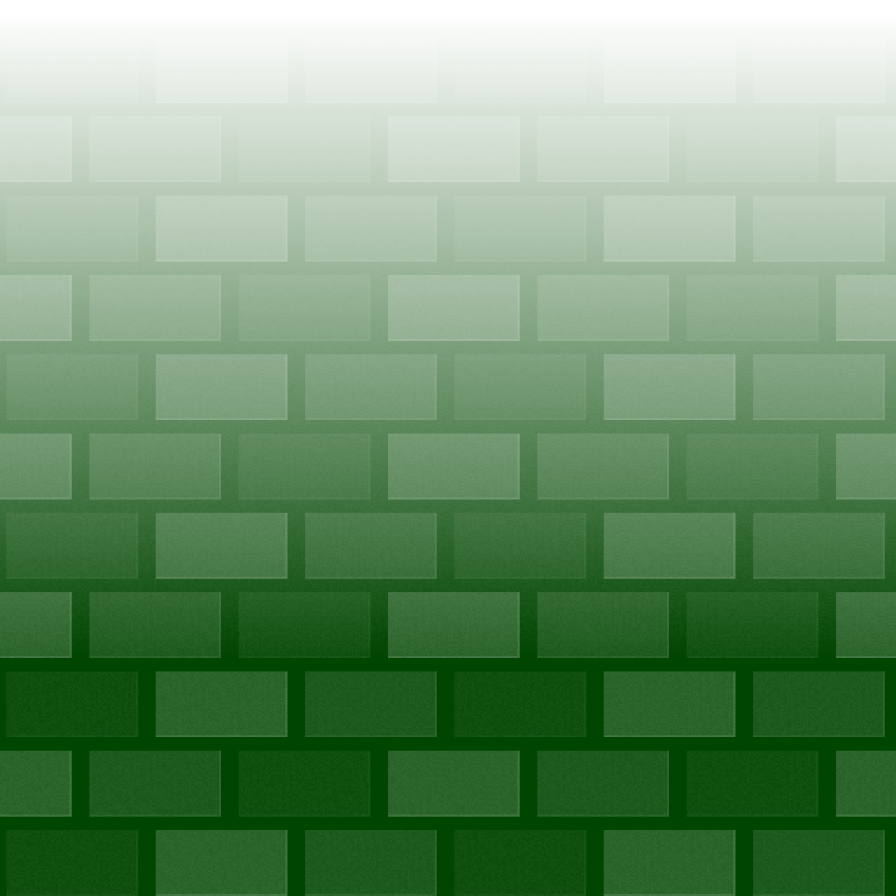
A Shadertoy shader for this pattern:

```glsl
float hash(vec2 p) {
    return fract(sin(dot(p, vec2(127.1, 311.7))) * 43758.5453);
}

// Antialiased coverage of a box
float boxCover(vec2 p, vec2 halfSize, float pixel) {
    vec2 d = abs(p) - halfSize;
    vec2 cover = clamp(0.5 - d / pixel, 0.0, 1.0);
    return cover.x * cover.y;
}

void mainImage(out vec4 fragColor, in vec2 fragCoord) {
    vec2 uv = fragCoord / iResolution.xy;
    float pixel = 6.0 / iResolution.x;

    // Running bond: six bricks across, odd courses shifted
    vec2 wall = uv * 6.0;
    float course = floor(wall.y / 0.531);
    float odd = mod(course, 2.0);
    wall.x -= 0.555 * odd;
    float column = floor(wall.x);
    vec2 local = vec2(fract(wall.x), wall.y - course * 0.531) - vec2(0.484, 0.221);

    // Brick face with a bright lip on its right and bottom edges
    vec2 halfSize = vec2(0.441, 0.221);
    float face = boxCover(local, halfSize, pixel);
    float inner = boxCover(local + vec2(0.014, -0.014), halfSize, pixel);
    float lip = face * (1.0 - inner);

    // Three tints cycle along each course
    float tint = 1.0 + floor(mod(2.0 * (column + 2.0 * odd) + 0.5, 3.0));
    float lighten = tint * (0.056 * face + 0.028 * lip);

    // Mist rises from the lower quarter to white at the top
    float mist = clamp((uv.y - 0.265) / 0.722, 0.0, 1.0);
    vec3 color = mix(vec3(0.0, 0.27, 0.0), vec3(1.0), mist);
    color = mix(color, vec3(1.0), lighten);

    // Fine grain on the bricks and within the mist
    float grain = hash(floor(uv * 512.0)) - 0.5;
    color += grain * 0.03 * max(face, smoothstep(0.0, 0.05, mist)) * (1.0 - mist);

    fragColor = vec4(clamp(color, 0.0, 1.0), 1.0);
}
```
